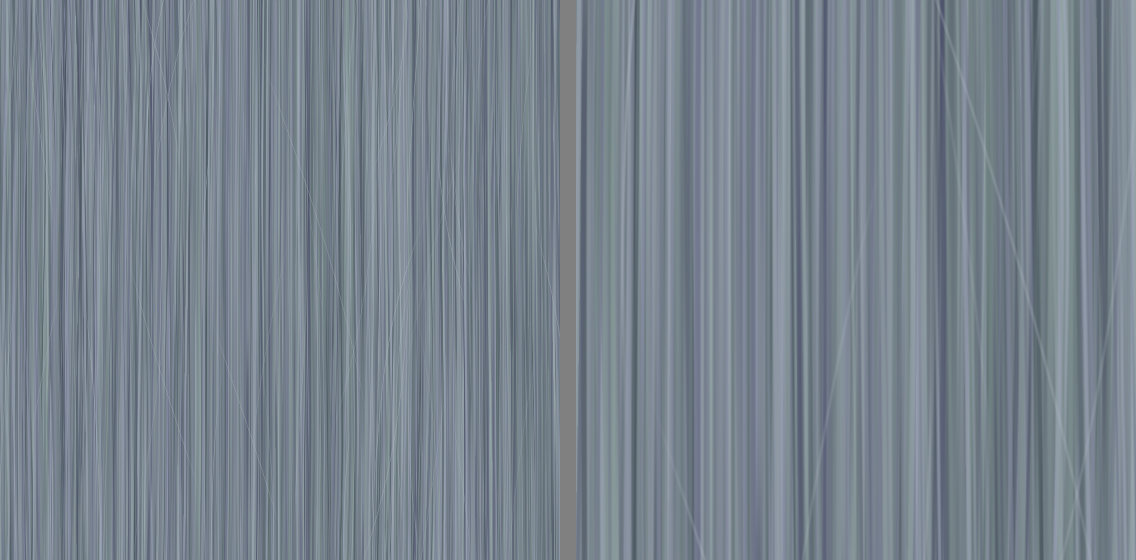
Left: the whole. Right: its middle third, enlarged.
Reproduce this texture procedurally as a three.js fragment shader.

```glsl
varying vec2 vUv;

const vec3 STEEL = vec3(0.487, 0.53, 0.57);
const vec3 SAGE_TINT = vec3(-0.012, 0.022, -0.026);
const vec3 VIOLET_TINT = vec3(0.008, -0.014, 0.046);
const vec3 STRAY_LIGHT = vec3(0.69, 0.73, 0.77);
const int LAYERS = 6;
const int STRAYS = 44;

float hash(vec2 p) {
  vec3 q = fract(vec3(p.xyx) * 0.1031);
  q += dot(q, q.yzx + 33.33);
  return fract((q.x + q.y) * q.z);
}

float noise(vec2 p) {
  vec2 i = floor(p);
  vec2 f = fract(p);
  f = f * f * (3.0 - 2.0 * f);
  float low = mix(hash(i), hash(i + vec2(1.0, 0.0)), f.x);
  float high = mix(hash(i + vec2(0.0, 1.0)), hash(i + vec2(1.0, 1.0)), f.x);
  return mix(low, high, f.y);
}

// Soft band of the given half width around distance zero
float band(float d, float halfWidth, float blur) {
  return 1.0 - smoothstep(halfWidth - blur, halfWidth + blur, abs(d));
}

// Colour of a fibre from its brightness offset and its hue, both -1 to 1
vec3 fibreColor(float tone, float hue) {
  vec3 tint = hue < 0.0 ? SAGE_TINT * -hue : VIOLET_TINT * hue;
  return STEEL + tone * vec3(0.145, 0.15, 0.14) + tint;
}

// One sheet of nearly vertical fibres: colour in rgb, cover in a
vec4 fibreLayer(vec2 p, float density, float seed) {
  float bend = noise(vec2(p.x * 5.0 + seed, p.y * 2.2 + seed)) - 0.5;
  float u = (p.x + 0.014 * bend) * density + seed;
  float id = floor(u);
  float size = hash(vec2(id, seed + 1.7));
  float tone = hash(vec2(id, seed + 5.3)) * 2.0 - 1.0;
  float hue = hash(vec2(id, seed + 9.1)) * 2.0 - 1.0;

  // A few fibres are deep shadow gaps
  float gap = step(0.9, hash(vec2(id, seed + 13.9)));
  tone = mix(tone, -1.45, gap);

  float centre = mix(0.38, 0.62, hash(vec2(id, seed + 17.2)));
  float cover = band(fract(u) - centre, mix(0.16, 0.4, size), 0.0008 * density);
  float run = noise(vec2(id * 7.31, p.y * 2.8 + 40.0 * size));
  return vec4(fibreColor(tone, hue), cover * smoothstep(0.15, 0.65, run));
}

// Cover of one thin loose hair that slants and curves across the sheet
float strayHair(vec2 p, float k) {
  float slope = (hash(vec2(k, 2.1)) - 0.5) * 0.5;
  float phase = hash(vec2(k, 4.7)) * 6.283;
  float freq = mix(3.0, 7.0, hash(vec2(k, 6.3)));
  float mid = hash(vec2(k, 8.9));
  float rise = p.y - mid;
  float x = hash(vec2(k, 11.4)) + slope * rise + 0.025 * sin(rise * freq + phase);
  float lean = slope + 0.025 * freq * cos(rise * freq + phase);
  float d = (p.x - x) / sqrt(1.0 + lean * lean);
  float reach = mix(0.15, 0.42, hash(vec2(k, 15.8)));
  float fade = 1.0 - smoothstep(reach * 0.4, reach, abs(rise));
  return band(d, 0.0008, 0.0008) * fade * mix(0.12, 0.42, hash(vec2(k, 19.6)));
}

void main() {
  // Broad soft bands of light underneath
  float broad = noise(vec2(vUv.x * 26.0, vUv.y * 1.6)) - 0.5;
  vec3 color = fibreColor(broad * 0.5, broad);

  // Sheets of fibres, from coarse to fine
  for (int i = 0; i < LAYERS; i++) {
    float k = float(i);
    vec4 fibre = fibreLayer(vUv, 85.0 + 39.0 * k, 23.7 * k + 3.0);
    color = mix(color, fibre.rgb, fibre.a * 0.62);
  }

  // Faint shading shared by neighbouring fibres
  color += 0.035 * (noise(vec2(vUv.x * 60.0, vUv.y * 3.0) + 70.0) - 0.5);

  // Loose pale hairs on top
  for (int i = 0; i < STRAYS; i++) {
    color = mix(color, STRAY_LIGHT, strayHair(vUv, float(i) + 1.0));
  }

  gl_FragColor = vec4(color, 1.0);
}
```
